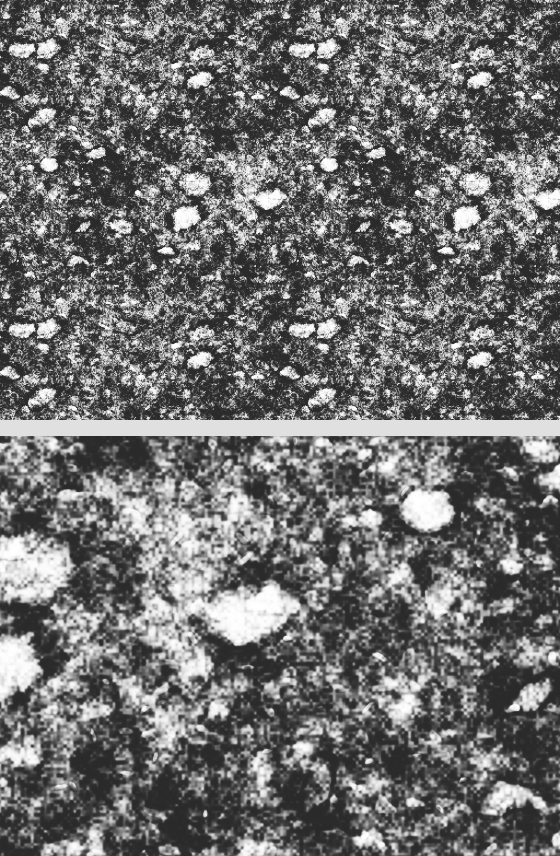
Top: the whole. Bottom: its middle third, enlarged.
Write a Shadertoy shader that draws this texture.

```glsl
// Draws a seamless tile of speckled grey gravel with pale stones and two bright patches.
#define TILES_ACROSS 2.0
#define GRAIN_CELLS 256.0
#define GRAIN_WEIGHT 2.0
#define PATCH_WEIGHT 0.5
#define STONE_LAYERS 3
#define FIRST_LAYER_CELLS 8.0
#define RIM_SHADOW 0.4
#define BIAS -0.12
#define CONTRAST 1.7
#define TONE_GAMMA 2.35
#define DARK_TONE vec3(0.165)
#define LIGHT_TONE vec3(1.0)

const float TAU = 6.2831853;

vec4 hash4(vec2 id, float seed) {
    vec4 q = fract(vec4(id.xyx, seed) * vec4(0.1031, 0.1030, 0.0973, 0.1099));
    q += dot(q, q.wzxy + 33.33);
    return fract((q.xxyz + q.yzzw) * q.zywx);
}

// Value noise centred on zero that wraps after the given number of cells
float tiledNoise(vec2 p, float cells, float seed) {
    vec2 g = p * cells - 0.5;
    vec2 i = floor(g);
    vec2 f = g - i;
    f = f * f * (3.0 - 2.0 * f);
    float a = hash4(mod(i, cells), seed).x;
    float b = hash4(mod(i + vec2(1, 0), cells), seed).x;
    float c = hash4(mod(i + vec2(0, 1), cells), seed).x;
    float d = hash4(mod(i + vec2(1, 1), cells), seed).x;
    return mix(mix(a, b, f.x), mix(c, d, f.x), f.y) - 0.5;
}

// One layer of domed pebbles: positive inside a stone, negative in its shadow
float stoneLayer(vec2 p, float cells, float chance, float rimDepth, float seed) {
    vec2 g = p * cells;
    vec2 cell = floor(g);
    float lit = 0.0;
    float shadow = 0.0;
    for (int y = -1; y <= 1; y++) {
        for (int x = -1; x <= 1; x++) {
            vec2 id = cell + vec2(x, y);
            vec4 place = hash4(mod(id, cells), seed);
            vec4 form = hash4(mod(id, cells), seed + 17.3);
            if (form.x > chance) continue;

            // Tilted ellipse with a flattened underside
            vec2 d = g - id - 0.2 - 0.6 * place.xy;
            float angle = (place.z - 0.5) * (form.w > 0.75 ? 3.6 : 1.0);
            d = mat2(cos(angle), -sin(angle), sin(angle), cos(angle)) * d;
            d.y *= d.y < 0.0 ? 1.6 : 1.0;
            vec2 radius = mix(0.22, 0.46, place.w) * vec2(1.0, mix(0.5, 0.95, form.y));
            float r = length(d / radius);

            // Some stones stand out, others are faint smudges
            float shade = 0.8 + 0.4 * d.y / radius.y;
            float body = 1.0 - smoothstep(0.6, 1.1, r);
            lit = max(lit, body * shade * mix(0.3, 1.0, form.z));
            float rim = smoothstep(0.9, 1.15, r) * (1.0 - smoothstep(1.15, 1.6, r));
            shadow = max(shadow, rim);
        }
    }
    return lit - rimDepth * shadow * (1.0 - smoothstep(0.0, 0.3, lit));
}

void mainImage(out vec4 fragColor, in vec2 fragCoord) {
    vec2 p = fragCoord / iResolution.x * TILES_ACROSS;

    // Bend the outlines so the stones look broken
    vec2 warp = vec2(tiledNoise(p, 48.0, 2.1), tiledNoise(p, 48.0, 5.7));
    vec2 bent = p + 0.014 * warp;

    // Broad bright patches, staggered by half a tile
    vec2 wave = cos(TAU * (p - vec2(0.41, 0.3)));
    float level = BIAS + PATCH_WEIGHT * (wave.x * wave.y + 0.6 * cos(2.0 * TAU * (p.y - 0.3)));

    // Stones from large and rare to small and common
    float cells = FIRST_LAYER_CELLS;
    for (int i = 0; i < STONE_LAYERS; i++) {
        float k = float(i);
        float strength = 1.1 + 1.6 * exp(-0.7 * k);
        float rimDepth = RIM_SHADOW * exp(-1.2 * k);
        level += strength * stoneLayer(bent, cells, 0.32 + 0.1 * k, rimDepth, 11.0 + 7.9 * k);
        cells = floor(cells * 2.0) + 1.0;
    }

    // Clumps of dirt, then fine grain
    level += 1.1 * tiledNoise(p, 11.0, 29.0);
    level += 1.8 * tiledNoise(p, 25.0, 31.0);
    level += 1.5 * tiledNoise(p, 56.0, 37.0);
    level += 1.5 * tiledNoise(p, 120.0, 41.0);
    level += GRAIN_WEIGHT * tiledNoise(p, GRAIN_CELLS, 47.0);

    // Squash into a tone curve weighted to the dark end
    float tone = 1.0 / (1.0 + exp(-CONTRAST * level));
    fragColor = vec4(mix(DARK_TONE, LIGHT_TONE, pow(tone, TONE_GAMMA)), 1.0);
}
```
